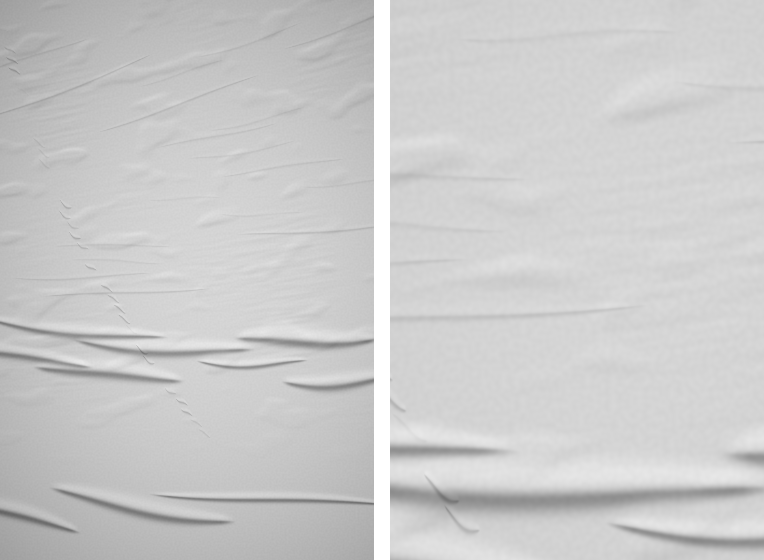
Left: the whole. Right: its middle third, enlarged.
This texture is drawn by a Shadertoy shader. Its source:

```glsl
#define PAPER 0.835
#define VIGNETTE vec2(0.30, 0.48)
#define FOLD_WIDTH 0.0115
#define FOLD_LIGHT 0.065
#define FOLD_SHADE 0.27
#define CREASE_DEPTH 0.30
#define CRINKLE_DEPTH 0.42
#define PILLOW_DEPTH 0.055
#define STREAK_DEPTH 0.035
#define GRAIN 0.018

vec2 hash2(vec2 p) {
    vec3 q = fract(vec3(p.xyx) * vec3(0.1031, 0.1030, 0.0973));
    q += dot(q, q.yzx + 33.33);
    return fract((q.xx + q.yz) * q.zy);
}

float gradDot(vec2 cell, vec2 offset) {
    float a = 6.2832 * hash2(cell).x;
    return dot(vec2(cos(a), sin(a)), offset);
}

float gradientNoise(vec2 p) {
    vec2 i = floor(p), f = fract(p);
    vec2 u = f * f * f * (f * (f * 6.0 - 15.0) + 10.0);
    vec2 e = vec2(1.0, 0.0);
    return mix(mix(gradDot(i, f), gradDot(i + e, f - e), u.x),
               mix(gradDot(i + e.yx, f - e.yx), gradDot(i + 1.0, f - 1.0), u.x), u.y);
}

float bell(float x) { return exp(-x * x); }

// Tapered ridge lit from above: pale crown, dark lower edge
float fold(vec2 p, vec2 center, float slope, float halfLength, float width, float wave) {
    vec2 q = p - center;
    float s = q.x / halfLength;
    float taper = max(1.0 - s * s, 0.0);
    q.y -= slope * q.x + wave * sin(s * 2.6 + center.x * 40.0);
    float u = q.y / (width * (0.3 + 0.7 * taper));
    float tone = FOLD_LIGHT * bell((u - 0.3) * 1.1)
               - FOLD_SHADE * bell((u + 1.0) * (u > -1.0 ? 2.3 : 1.5));
    return tone * smoothstep(0.0, 0.35, taper);
}

// Low swellings of the sheet
float pillowHeight(vec2 p) {
    float n = gradientNoise(p * vec2(9.0, 25.0) + 7.0);
    n += 0.35 * gradientNoise(p * vec2(24.0, 50.0));
    return smoothstep(0.10, 0.50, n);
}

float streakHeight(vec2 p) {
    return gradientNoise(p * vec2(11.0, 95.0) + 3.0)
         + 0.5 * gradientNoise(p * vec2(22.0, 170.0));
}

float surfaceRelief(vec2 p) {
    vec2 sheared = p - vec2(0.0, 0.25 * p.x * p.y);
    vec2 toLight = vec2(-0.002, 0.006);
    float pillows = pillowHeight(sheared) - pillowHeight(sheared + toLight);
    float streaks = streakHeight(sheared) - streakHeight(sheared + 0.5 * toLight);
    float patches = smoothstep(-0.1, 0.4, gradientNoise(p * 5.0 + 2.0));
    float upper = smoothstep(0.12, 0.40, p.y);
    return upper * (PILLOW_DEPTH * pillows + STREAK_DEPTH * patches * streaks);
}

// Large folds in a middle band and a lower band
float largeFolds(vec2 p) {
    float tone = 0.0;
    for (int i = 0; i < 10; i++) {
        float k = float(i);
        vec2 r = hash2(vec2(k, 4.0));
        bool middle = i < 7;
        float j = middle ? k : k - 7.0;
        float x = 0.67 * (middle ? fract(j * 0.618 + 0.2) : 0.72 - 0.34 * j);
        float y = middle ? 0.415 - 0.015 * j : 0.112 - 0.012 * j;
        float slope = mix(middle ? -0.16 : -0.30, middle ? 0.06 : 0.04, x / 0.67);
        float halfLength = middle ? mix(0.09, 0.19, r.x) : 0.22 - 0.05 * j;
        float width = FOLD_WIDTH * mix(0.55, 1.25, r.y);
        tone += fold(p, vec2(x, y), slope, halfLength, width, 0.005);
    }
    return tone;
}

// Thin scattered creases, steeper toward the top
float thinCreases(vec2 p) {
    float tone = 0.0;
    for (int i = 0; i < 18; i++) {
        vec2 r = hash2(vec2(i, 19.0));
        vec2 center = vec2(0.67 * r.x, 0.48 + 0.028 * float(i));
        float slope = 0.34 * smoothstep(0.55, 0.9, center.y) + 0.16 * (r.y - 0.5);
        float depth = CREASE_DEPTH * mix(0.35, 1.0, r.y * r.y);
        tone += depth * fold(p, center, slope, mix(0.05, 0.17, r.y), 0.0038, 0.003);
    }
    return tone;
}

// Chain of tiny crinkles wandering down the sheet
float crinkleChain(vec2 p) {
    float tone = 0.0;
    for (int i = 0; i < 40; i++) {
        vec2 r = hash2(vec2(i, 31.0));
        float drop = 0.0185 * float(i);
        float x = 0.01 + 0.2 * drop + 0.4 * drop * drop + 0.012 * (r.x - 0.5);
        float depth = CRINKLE_DEPTH * smoothstep(0.1, 0.7, r.y);
        tone += depth * fold(p, vec2(x, 0.95 - drop), -0.65, 0.011, 0.0035, 0.002);
    }
    return tone;
}

void mainImage(out vec4 fragColor, in vec2 fragCoord) {
    vec2 uv = fragCoord / iResolution.xy;
    vec2 p = fragCoord / iResolution.y;
    vec2 fromCenter = uv - vec2(0.56, 0.50);
    float tone = PAPER - dot(VIGNETTE, fromCenter * fromCenter);
    tone += surfaceRelief(p) + largeFolds(p) + thinCreases(p) + crinkleChain(p);
    tone += GRAIN * gradientNoise(p * 260.0);
    fragColor = vec4(vec3(clamp(tone, 0.0, 1.0)), 1.0);
}
```
